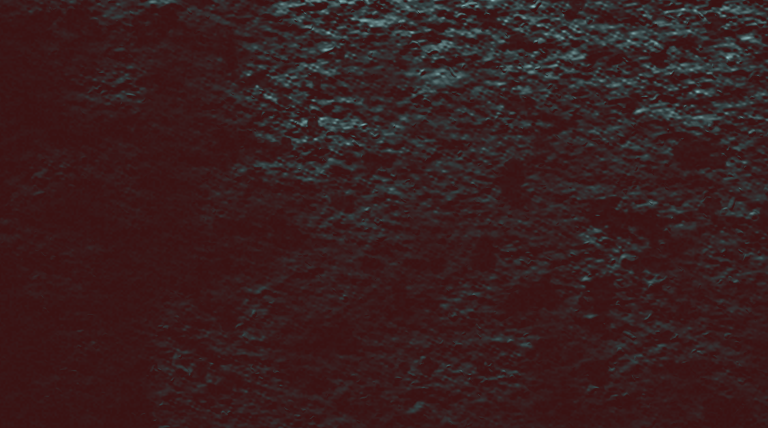
Reproduce this texture procedurally as a Shadertoy shader.

```glsl
float hash(vec2 p) {
    return fract(sin(dot(p, vec2(127.1, 311.7))) * 43758.5453);
}

float noise(vec2 p) {
    vec2 i = floor(p), f = fract(p);
    f = f * f * (3.0 - 2.0 * f);
    return mix(mix(hash(i), hash(i + vec2(1, 0)), f.x),
               mix(hash(i + vec2(0, 1)), hash(i + vec2(1, 1)), f.x), f.y);
}

// Fine plaster: rotated octaves with growing slopes
float plaster(vec2 p) {
    vec2 q = vec2(p.x * 0.8, p.y + p.x * 0.15);
    float height = 0.0, frequency = 19.0, slope = 0.5;
    for (int i = 0; i < 4; i++) {
        height += slope * noise(q * frequency + float(i) * 17.3) / frequency;
        q = mat2(0.92, 0.39, -0.39, 0.92) * q;
        frequency *= 1.95;
        slope = min(slope * 1.5, 1.15);
    }
    return height;
}

// Scattered irregular stones, one candidate per cell
float stones(vec2 p, float scale, float share) {
    p += 0.3 / scale * (vec2(noise(p * scale * 3.0), noise(p * scale * 3.0 + 40.0)) - 0.5);
    vec2 cell = floor(p * scale);
    float height = 0.0;
    for (int y = -1; y <= 1; y++)
    for (int x = -1; x <= 1; x++) {
        vec2 id = cell + vec2(x, y);
        float present = step(hash(id + 5.7), share);
        float radius = mix(0.16, 0.42, pow(hash(id + 9.1), 2.0));
        vec2 offset = p * scale - id - vec2(hash(id), hash(id + 3.3));
        offset.y += offset.x * (hash(id + 7.9) - 0.4);
        float dist = length(offset * vec2(0.85, 1.15)) / radius;
        height = max(height, present * radius * smoothstep(1.0, 0.1, dist));
    }
    return height / scale;
}

float allStones(vec2 p) {
    return stones(p, 16.0, 0.2) + stones(p + 4.6, 36.0, 0.28);
}

void mainImage(out vec4 fragColor, in vec2 fragCoord) {
    vec2 uv = fragCoord / iResolution.xy;
    vec2 p = fragCoord / iResolution.y;

    // Lamp above the wall, fading downwards and to the left
    float patches = noise(p * 4.0 + 2.0) * 0.5 + noise(p * 10.0) * 0.5;
    patches = smoothstep(0.15, 0.85, patches);
    float light = 1.45 * exp(-1.5 * (1.0 - uv.y));
    light *= mix(0.13, 1.0, smoothstep(0.0, 0.45, uv.x + 0.15 * (patches - 0.5)));
    light *= 1.0 - 0.15 * smoothstep(0.75, 1.0, uv.x);
    light *= 0.6 + 0.8 * patches;

    // Slopes towards the lamp
    vec2 up = vec2(-0.0010, 0.0034);
    float grain = (plaster(p) - plaster(p + up)) / length(up);
    float bump = (allStones(p) - allStones(p + up)) / length(up);

    // Relief, ragged dark pits and lit stone rims
    float relief = pow(max(0.0, 0.82 + grain * mix(0.7, 1.1, patches) + min(bump, 0.0) * 0.8), 1.3);
    float ragged = noise(p * vec2(15.0, 21.0) + 8.0) + 0.3 * noise(p * 55.0) + 0.15 * noise(p * 110.0);
    float pit = smoothstep(0.92, 1.08, ragged);
    float tone = 0.097 * light * relief * (1.0 - 0.85 * pit);
    float rim = max(bump, 0.0) * smoothstep(0.15, 0.75, patches) * smoothstep(-0.1, 0.25, uv.x);
    tone += rim * (0.06 + 0.04 * light);
    tone += 0.028 * (noise(p * 200.0) - 0.5);
    tone = max(tone, -0.006);

    // Deep red shadows turning to grey teal
    vec3 color = vec3(0.219 - 0.15 * tone, 0.075 + tone, 0.077 + tone * 1.01);
    color.r += 0.89 * max(tone - 0.17, 0.0);
    fragColor = vec4(min(color, vec3(0.58, 0.72, 0.74)), 1.0);
}
```
